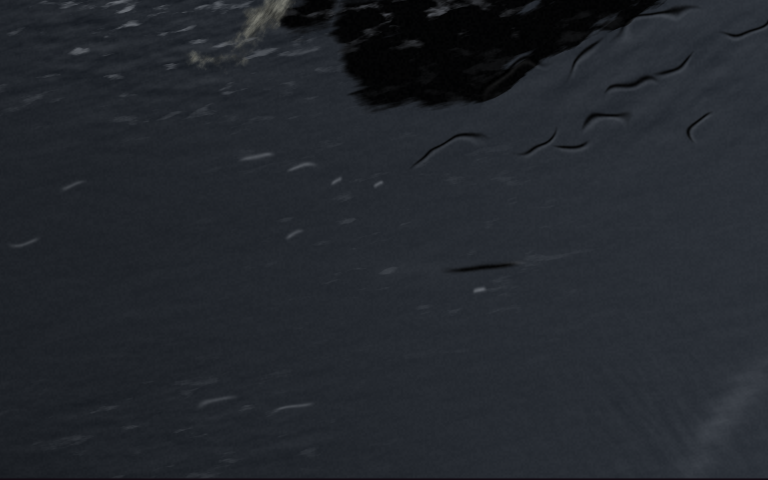
A Shadertoy shader for this texture:

```glsl
// Dark rippling water at dusk, with a black rock shadow, pale foam and glints.
float hash(vec2 p) {
    vec3 q = fract(vec3(p.xyx) * 0.1031);
    q += dot(q, q.yzx + 33.33);
    return fract((q.x + q.y) * q.z);
}
float noise(vec2 p) {
    vec2 i = floor(p), f = fract(p);
    f = f * f * (3.0 - 2.0 * f);
    return mix(mix(hash(i), hash(i + vec2(1, 0)), f.x),
               mix(hash(i + vec2(0, 1)), hash(i + vec2(1, 1)), f.x), f.y);
}
float fbm(vec2 p) {
    float sum = 0.0, amp = 0.53;
    for (int i = 0; i < 4; i++) {
        sum += amp * noise(p);
        p = mat2(1.6, 1.2, -1.2, 1.6) * p + 7.3;
        amp *= 0.5;
    }
    return sum;
}
vec2 turn(vec2 p, float a) {
    return vec2(cos(a) * p.x + sin(a) * p.y, cos(a) * p.y - sin(a) * p.x);
}
// Lit slope of a noise surface
float relief(vec2 p) {
    return fbm(p) - fbm(p + vec2(0.12, 0.35));
}
// Distance to a capsule whose radius runs from ra to rb
float taper(vec2 p, vec2 a, vec2 b, float ra, float rb) {
    vec2 d = b - a;
    float t = clamp(dot(p - a, d) / dot(d, d), 0.0, 1.0);
    return length(p - a - d * t) - mix(ra, rb, t);
}
// Soft bowed stroke that fades at both ends; it bulges left of a -> b
float stroke(vec2 p, vec2 a, vec2 b, float bend, float width) {
    vec2 d = b - a, q = p - a;
    float len = length(d);
    vec2 u = d / len;
    float t = dot(q, u) / len;
    float n = (u.x * q.y - u.y * q.x - bend * 4.0 * t * (1.0 - t) * len) / width;
    return smoothstep(0.0, 0.3, t) * (1.0 - smoothstep(0.7, 1.0, t)) * exp(-n * n);
}
float spot(vec2 p, vec2 center, vec2 size) {
    vec2 q = (p - center) / size;
    return exp(-dot(q, q));
}
// Black shadow and rock outline
float shadowShape(vec2 p) {
    float d = taper(p, vec2(0.8, 0.86), vec2(0.98, 0.88), 0.075, 0.09);
    d = min(d, taper(p, vec2(1.0, 0.92), vec2(1.37, 1.01), 0.09, 0.03));
    d = min(d, taper(p, vec2(0.75, 0.96), vec2(1.0, 0.98), 0.05, 0.07));
    return min(d, taper(p, vec2(0.61, 0.965), vec2(0.66, 0.99), 0.03, 0.04));
}
// Ripple ends
const vec4 CURLS[11] = vec4[11](
    vec4(0.86, 0.635, 1.03, 0.715), vec4(1.24, 0.71, 1.13, 0.695),
    vec4(1.15, 0.75, 1.06, 0.68), vec4(1.21, 0.725, 1.31, 0.745),
    vec4(1.26, 0.805, 1.38, 0.82), vec4(1.45, 0.895, 1.35, 0.835),
    vec4(1.445, 0.70, 1.485, 0.785), vec4(1.62, 1.02, 1.48, 0.92),
    vec4(0.99, 0.76, 1.17, 0.88), vec4(1.18, 0.83, 1.28, 0.92),
    vec4(1.28, 0.90, 1.48, 0.97));
// Fleck center, half length, strength
const vec4 FLECKS[11] = vec4[11](
    vec4(0.535, 0.67, 0.045, 0.2), vec4(0.63, 0.645, 0.035, 0.14),
    vec4(0.70, 0.622, 0.016, 0.25), vec4(0.785, 0.62, 0.016, 0.15),
    vec4(0.61, 0.51, 0.028, 0.16), vec4(0.05, 0.495, 0.04, 0.12),
    vec4(0.155, 0.61, 0.035, 0.12), vec4(1.0, 0.392, 0.017, 0.25),
    vec4(0.45, 0.165, 0.055, 0.12), vec4(0.615, 0.15, 0.045, 0.14),
    vec4(1.06, 0.452, 0.04, 0.16));

void mainImage(out vec4 fragColor, in vec2 fragCoord) {
    vec2 p = fragCoord / iResolution.y;
    vec2 flow = turn(p, 0.22), steep = turn(p, 0.6);
    vec2 wobble = vec2(noise(p * 22.0), noise(p * 22.0 + 40.0)) - 0.5;
    float streak = fbm(flow * vec2(11.0, 48.0));
    // Water tone, paler to the right
    float light = 0.08 + 0.5 * p.x + 0.28 * p.y - 0.18 * p.x * p.y + 0.14 * (fbm(flow * vec2(3.0, 7.0)) - 0.5);
    vec3 col = mix(vec3(0.1, 0.112, 0.13), vec3(0.178, 0.197, 0.225), clamp(light, 0.0, 1.0));
    // Surface ripples, strongest beside the rock
    float upperLeft = spot(p, vec2(0.3, 0.95), vec2(0.38, 0.17));
    float lowerLeft = spot(p, vec2(0.38, 0.1), vec2(0.3, 0.12));
    float upperRight = spot(p, vec2(1.35, 0.87), vec2(0.35, 0.17));
    float lowerRight = spot(p, vec2(1.4, 0.1), vec2(0.25, 0.2));
    float middle = spot(p, vec2(0.85, 0.5), vec2(0.35, 0.2));
    col += relief(flow * vec2(14.0, 45.0)) * (0.02 + 0.15 * upperLeft + 0.05 * lowerLeft);
    col += relief(steep * vec2(9.0, 24.0)) * (0.01 + 0.1 * upperRight);
    col += relief(turn(p, -0.9) * vec2(10.0, 40.0)) * 0.05 * lowerRight;
    // Scattered glints and larger flecks
    float dash = smoothstep(0.64, 0.85, fbm(flow * vec2(17.0, 60.0) + 9.0));
    col += dash * (0.25 * upperLeft + 0.1 * lowerLeft + 0.07 * middle);
    for (int i = 0; i < 11; i++) {
        vec4 f = FLECKS[i];
        vec2 h = f.z * vec2(1.0, 0.24);
        col += f.w * (0.4 + streak) * stroke(p + wobble * 0.018, f.xy - h, f.xy + h, 0.05, 0.004);
    }
    col *= 1.0 - 0.9 * stroke(p + wobble * 0.012, vec2(0.91, 0.435), vec2(1.1, 0.462), -0.03, 0.0055);
    col += 0.05 * spot(p, vec2(0.87, 0.43), vec2(0.14, 0.025)) * (streak - 0.2);
    // Black shadow with torn, streaky margins
    float torn = smoothstep(0.9, 1.1, p.x);
    float edge = shadowShape(p) + (streak - 0.5) * 0.07 + torn * (fbm(steep * vec2(7.0, 34.0)) - 0.5) * 0.17;
    float shadow = 1.0 - smoothstep(-0.012, 0.016, edge);
    float rock = spot(p, vec2(0.85, 0.965), vec2(0.2, 0.055));
    float shine = smoothstep(0.56, 0.8, fbm(flow * vec2(20.0, 50.0) + 5.0));
    col = mix(col, vec3(0.012, 0.013, 0.015) + vec3(0.3, 0.31, 0.33) * shine * (0.12 + rock), shadow);
    // Curling ripples, each dark with a pale rim
    for (int i = 0; i < 11; i++) {
        vec4 c = CURLS[i];
        vec2 q = p + wobble * 0.035;
        col += 0.06 * stroke(q + vec2(-0.004, 0.008), c.xy, c.zw, 0.17, 0.005);
        col *= 1.0 - 0.85 * stroke(q, c.xy, c.zw, 0.17, 0.0038);
    }
    // Foam running off the rock
    float foamEdge = min(taper(p, vec2(0.59, 1.01), vec2(0.5, 0.905), 0.025, 0.008),
                         taper(p, vec2(0.49, 0.882), vec2(0.41, 0.875), 0.005, 0.004));
    float foam = 1.0 - smoothstep(-0.012, 0.018, foamEdge + (fbm(p * 45.0) - 0.5) * 0.05);
    col = mix(col, vec3(0.5, 0.5, 0.46) * (0.15 + 1.2 * fbm(turn(p, 0.9) * vec2(30.0, 90.0))), foam * 0.85);
    // Pale wake at lower right, fine grain and bottom rim
    col += 0.09 * streak * stroke(p, vec2(1.42, -0.08), vec2(1.68, 0.3), 0.1, 0.035);
    col += (noise(p * 240.0) - 0.5) * 0.018;
    col = mix(vec3(0.07, 0.045, 0.07), col, smoothstep(0.001, 0.006, p.y));
    fragColor = vec4(clamp(col, 0.0, 1.0), 1.0);
}
```
